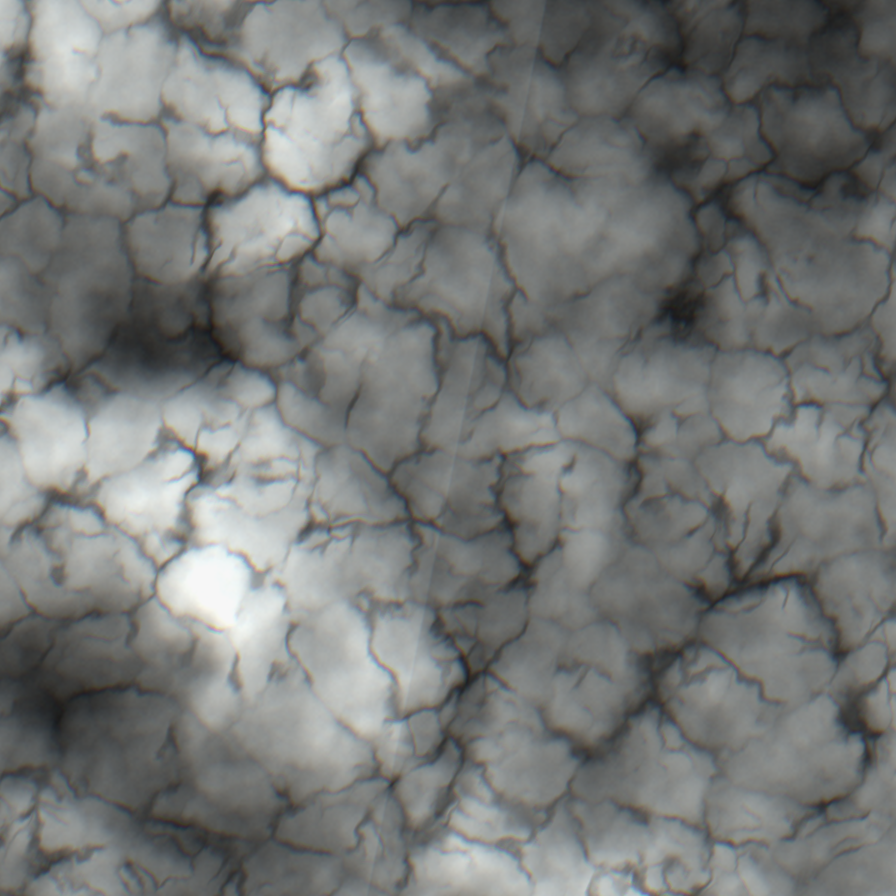
This texture is drawn by a WebGL 1 fragment shader. Its source:

```glsl
precision highp float;
uniform vec2 u_resolution;

float hash(vec2 p) {
  return fract(sin(dot(p, vec2(127.1, 311.7))) * 43758.545);
}

vec2 hash2(vec2 p) {
  return vec2(hash(p), hash(p + 17.3));
}

float noise(vec2 p) {
  vec2 i = floor(p), f = fract(p);
  f = f * f * f * (f * (f * 6.0 - 15.0) + 10.0);
  return mix(mix(hash(i), hash(i + vec2(1, 0)), f.x),
             mix(hash(i + vec2(0, 1)), hash(i + vec2(1, 1)), f.x), f.y);
}

float fbm(vec2 p) {
  float sum = 0.0, amp = 0.5;
  for (int i = 0; i < 5; i++) {
    p = mat2(1.6, 1.2, -1.2, 1.6) * p + 3.7;
    sum += amp * noise(p * 0.5);
    amp *= 0.5;
  }
  return sum / 0.97;
}

// Distances to the nearest and second nearest cell centre
vec2 cells(vec2 p) {
  p = mat2(0.8, 0.6, -0.6, 0.8) * p;
  vec2 base = floor(p), nearest = vec2(8.0);
  for (int y = -1; y <= 1; y++) {
    for (int x = -1; x <= 1; x++) {
      vec2 cell = base + vec2(x, y);
      float d = length(cell + hash2(cell) - p);
      nearest = d < nearest.x ? vec2(d, nearest.x) : vec2(nearest.x, min(nearest.y, d));
    }
  }
  return nearest;
}

float glow(vec2 p, vec2 centre, vec2 radius) {
  vec2 d = (p - centre) / radius;
  return exp(-dot(d, d));
}

// Broad sunlit and shaded regions
float lighting(vec2 p) {
  float light = 0.44;
  light += 0.32 * glow(p, vec2(0.35, 0.88), vec2(0.17, 0.14));
  light += 0.20 * glow(p, vec2(0.27, 0.78), vec2(0.08, 0.10));
  light += 0.42 * glow(p, vec2(0.27, 0.37), vec2(0.15, 0.18));
  light += 0.26 * glow(p, vec2(0.03, 0.55), vec2(0.11, 0.13));
  light += 0.28 * glow(p, vec2(0.04, 0.97), vec2(0.13, 0.08));
  light += 0.36 * glow(p, vec2(0.62, 0.0), vec2(0.20, 0.09));
  light -= 0.26 * glow(p, vec2(0.22, 0.64), vec2(0.20, 0.06));
  light -= 0.19 * glow(p, vec2(0.10, 0.17), vec2(0.17, 0.14));
  light -= 0.20 * glow(p, vec2(0.51, 0.25), vec2(0.06, 0.09));
  light -= 0.30 * glow(p, vec2(1.0, 1.05), vec2(0.50, 0.28));
  return light;
}

float clouds(vec2 p) {
  vec2 warp = vec2(fbm(p * 9.0), fbm(p * 9.0 + 31.0)) - 0.5;
  vec2 ripple = vec2(fbm(p * 34.0 + 7.0), fbm(p * 34.0 + 61.0)) - 0.5;
  vec2 q = p + 0.09 * warp + 0.026 * ripple;
  vec2 large = cells(q * 11.0);
  vec2 small = cells(q * 24.0 + 9.0);
  float gapLarge = large.y - large.x;
  float gapSmall = small.y - small.x;
  float breaks = smoothstep(0.38, 0.64, fbm(p * 24.0 + 50.0));
  float patches = smoothstep(0.42, 0.66, fbm(p * 9.0 + 20.0));

  // Billowing puffs
  float tone = lighting(p + 0.2 * warp);
  tone += 0.46 * (fbm(p * 6.0 + 4.0) - 0.5);
  tone += 0.12 * (0.45 - large.x) + 0.07 * (0.45 - small.x);
  tone += 0.11 * (fbm(p * 30.0 + 12.0) - 0.5);

  // Thin broken gaps, widening to dark pits where puffs meet
  float pit = smoothstep(0.4, 0.85, large.x) * (1.0 - smoothstep(0.0, 0.5, gapLarge));
  tone *= 1.0 - 0.45 * patches * pit;
  tone *= 1.0 - (0.05 + 0.25 * breaks) * (1.0 - smoothstep(0.0, 0.17, gapLarge));
  tone *= 1.0 - 0.24 * breaks * patches * (1.0 - smoothstep(0.0, 0.28, gapSmall));

  // Faint slanted seam
  float side = p.x - 0.41 - 0.2 * p.y;
  float seam = smoothstep(-0.002, 0.002, side) - 0.5;
  return tone - 0.05 * seam * exp(-abs(side) * 14.0);
}

void main() {
  vec2 p = gl_FragCoord.xy / u_resolution;

  // Slight colour fringing along edges
  vec2 fringe = vec2(0.0012, 0.0022);
  vec3 tone = vec3(clouds(p + fringe), clouds(p), clouds(p - fringe));

  tone = max(tone * 1.01 + 0.01, 0.06) * vec3(0.98, 1.0, 0.99);
  tone += 0.012 * (noise(p * 300.0) - 0.5);
  gl_FragColor = vec4(min(tone, 0.97), 1.0);
}
```
